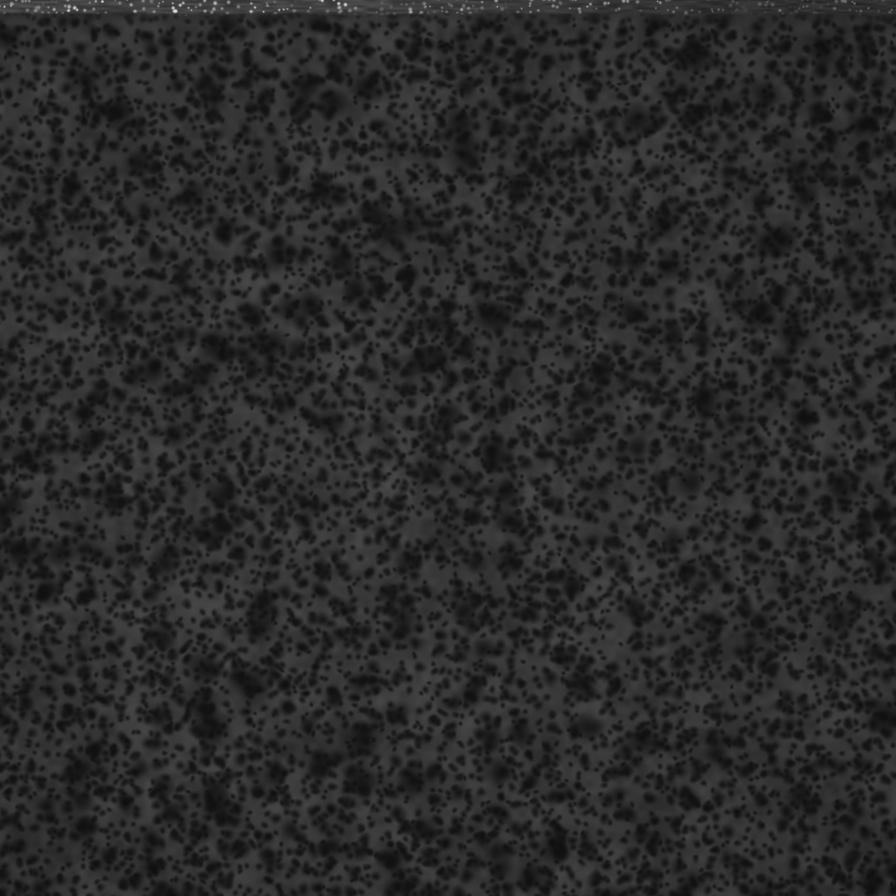
This texture is drawn by a three.js fragment shader. Its source:

```glsl
varying vec2 vUv;

const float DARK = 0.06;
const float LIGHT = 0.217;
const float STRIP_EDGE = 0.984;

float hash(vec2 p) {
  vec3 q = fract(vec3(p.xyx) * 0.1031);
  q += dot(q, q.yzx + 33.33);
  return fract((q.x + q.y) * q.z);
}

float valueNoise(vec2 p) {
  vec2 cell = floor(p);
  vec2 f = fract(p);
  f = f * f * (3.0 - 2.0 * f);
  float low = mix(hash(cell), hash(cell + vec2(1.0, 0.0)), f.x);
  float high = mix(hash(cell + vec2(0.0, 1.0)), hash(cell + vec2(1.0)), f.x);
  return mix(low, high, f.y);
}

// Blurred round spots, one candidate per cell; returns coverage from 0 to 1
float spots(vec2 p, float share, float minRadius, float maxRadius, float seed) {
  vec2 cell = floor(p);
  float clear = 1.0;
  for (int y = -1; y <= 1; y++) {
    for (int x = -1; x <= 1; x++) {
      vec2 id = cell + vec2(float(x), float(y));
      vec2 key = id + seed;
      vec2 center = id + vec2(hash(key + 17.3), hash(key + 41.7));
      float radius = mix(minRadius, maxRadius, hash(key + 73.1));
      float present = step(hash(key + 97.9), share);
      float cover = 1.0 - smoothstep(0.0, 1.6 * radius, length(p - center));
      clear *= 1.0 - present * cover;
    }
  }
  return 1.0 - clear;
}

// Bends the domain gently so that the spots lose their perfect roundness
vec2 warp(vec2 p, float scale, float amount) {
  vec2 offset = vec2(valueNoise(p * scale + 5.0), valueNoise(p * scale + 61.0));
  return p + amount * (offset - 0.5);
}

float speckle(vec2 uv) {
  vec2 p = warp(uv, 90.0, 0.004);
  float grain = valueNoise(uv * 120.0 + 11.0) - 0.5;
  float patches = valueNoise(uv * 42.0 + 23.0) - 0.5;
  float cloud = valueNoise(uv * 18.0 + 37.0) - 0.5;
  float base = LIGHT + 0.05 * grain + 0.045 * patches + 0.045 * cloud;

  float clear = 1.0 - 0.8 * spots(p * 105.0, 0.6, 0.28, 0.5, 3.0);
  clear *= 1.0 - 0.85 * spots(p * 64.0, 0.5, 0.28, 0.52, 211.0);
  clear *= 1.0 - 0.8 * spots(p * 29.0, 0.25, 0.25, 0.5, 419.0);
  return mix(DARK, base, clear);
}

// Pale worn edge with bright glints, fading toward the right
float edgeStrip(vec2 uv) {
  float fade = mix(1.0, 0.7, smoothstep(0.3, 0.9, uv.x));
  float streak = valueNoise(uv * vec2(70.0, 420.0));
  float glints = spots(uv * 190.0, 0.35, 0.2, 0.45, 631.0);
  glints *= valueNoise(uv * 60.0 + 83.0);
  return fade * (0.2 + 0.12 * streak + 0.75 * glints * fade);
}

void main() {
  vec2 fromCenter = vUv - vec2(0.42, 0.45);
  float lighting = 1.05 - 0.28 * dot(fromCenter, fromCenter);
  float tone = speckle(vUv) * lighting;

  float border = STRIP_EDGE + 0.003 * (valueNoise(vec2(vUv.x * 30.0, 2.0)) - 0.5);
  float haze = smoothstep(border - 0.015, border, vUv.y);
  tone = mix(tone, 0.17, 0.5 * haze);
  tone = mix(tone, edgeStrip(vUv), smoothstep(border - 0.002, border + 0.003, vUv.y));

  gl_FragColor = vec4(vec3(tone), 1.0);
}
```
